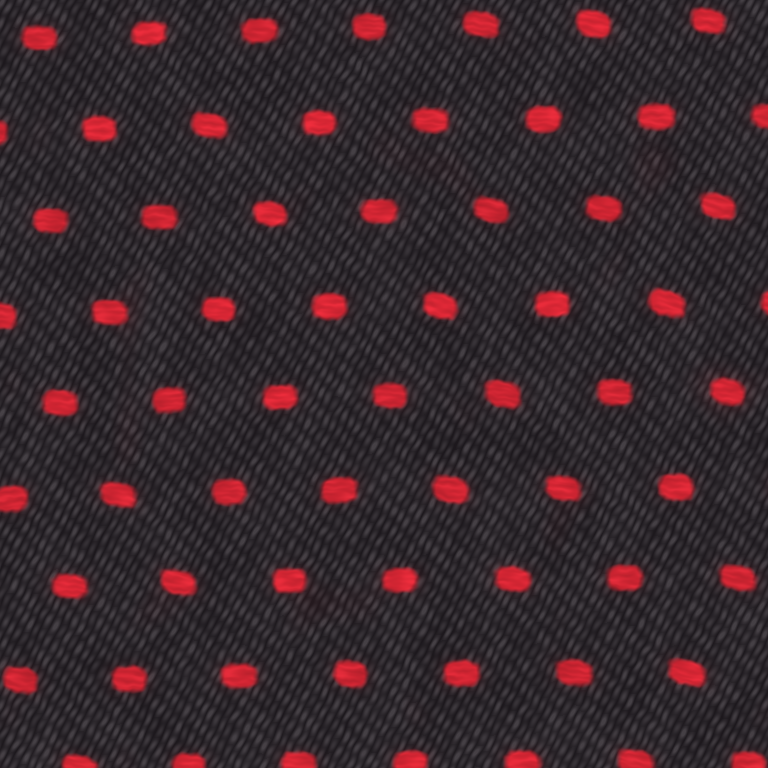
Reproduce this pattern procedurally as a Shadertoy shader.

```glsl
// Dark twill cloth with staggered rows of small red embroidered dashes.
// A gently bent lattice places the dashes; slanted cells form the weave,
// and hashes plus gradient noise vary the thread, shapes and stray red fuzz.

#define DOT_PITCH   vec2(0.1449, 0.1199)
#define DOT_ORIGIN  vec2(0.4818, 0.9648)
#define DOT_HALF    vec2(0.0226, 0.0163)
#define ROW_DRIFT   0.0066
#define ODD_DROP    0.0035
#define EDGE_SOFT   0.0042
#define YARN_PITCH  vec2(0.0112, 0.0200)
#define YARN_LEAN   0.48
#define CLOTH_DARK  vec3(0.112, 0.096, 0.114)
#define CLOTH_LIGHT vec3(0.272, 0.252, 0.272)
#define DOT_RED     vec3(0.825, 0.145, 0.198)

float hash(vec2 p) {
    vec3 q = fract(vec3(p.xyx) * 0.1031);
    q += dot(q, q.yzx + 33.33);
    return fract((q.x + q.y) * q.z);
}

vec2 gradient(vec2 cell) {
    float angle = 6.2832 * hash(cell + 71.0);
    return vec2(cos(angle), sin(angle));
}

// Gradient noise, roughly -0.7 to 0.7
float noise(vec2 p) {
    vec2 i = floor(p), f = p - i;
    vec2 w = f * f * f * (f * (f * 6.0 - 15.0) + 10.0);
    vec2 e = vec2(1.0, 0.0);
    float low = mix(dot(gradient(i), f), dot(gradient(i + e), f - e), w.x);
    float high = mix(dot(gradient(i + e.yx), f - e.yx),
                     dot(gradient(i + e.xx), f - e.xx), w.x);
    return mix(low, high, w.y);
}

// Short leaning yarns, each column stepped against the last
vec3 cloth(vec2 p) {
    vec2 q = p + 0.0028 * vec2(noise(p * 42.0), noise(p * 42.0 + 19.0));
    q.x -= YARN_LEAN * q.y;
    vec2 cell = q / YARN_PITCH;
    cell.y += 0.38 * floor(cell.x);
    vec2 bump = 0.5 - 0.5 * cos(6.2832 * cell);
    float yarn = pow(bump.x * (0.2 + 0.8 * bump.y), 0.65);
    yarn *= 0.6 + 0.55 * hash(floor(cell) + 200.0);
    float wear = 0.13 * noise(p * 13.0) + 0.16 * noise(p * 70.0);
    return mix(CLOTH_DARK, CLOTH_LIGHT, clamp(yarn + wear + 0.03, 0.0, 1.0));
}

// Offset from the nearest dash centre; id receives its column and row
vec2 dashOffset(vec2 p, out vec2 id) {
    float dx = p.x - 0.5;
    float slope = 0.008 + 0.016 * p.y;
    float drop = DOT_ORIGIN.y + slope * dx - 0.016 * dx * dx - p.y;
    float row = round(drop / DOT_PITCH.y);
    float odd = mod(row, 2.0);
    float along = p.x - DOT_ORIGIN.x;
    along -= 0.025 * along * along + row * ROW_DRIFT;
    float column = round(along / DOT_PITCH.x - 0.5 * odd);
    id = vec2(column, row) + 40.0;
    return vec2(along - (column + 0.5 * odd) * DOT_PITCH.x,
                row * DOT_PITCH.y + odd * ODD_DROP - drop);
}

void mainImage(out vec4 fragColor, in vec2 fragCoord) {
    vec2 p = fragCoord / iResolution.y;
    vec3 color = cloth(p);

    // Uneven rounded dash with a slight individual shear
    vec2 id;
    vec2 d = dashOffset(p, id);
    d += 0.0024 * (vec2(hash(id), hash(id + 9.0)) - 0.5);
    d.y += d.x * (0.24 * hash(id + 23.0) - 0.04);
    d += 0.0022 * vec2(noise(p * 95.0), noise(p * 95.0 + 37.0));
    vec2 size = DOT_HALF * (0.95 + 0.1 * vec2(hash(id + 51.0), hash(id + 63.0)));
    vec2 r = abs(d) / size;
    float edge = (pow(pow(r.x, 2.8) + pow(r.y, 2.8), 1.0 / 2.8) - 1.0) * size.y;

    // Grey float between dashes and faint stray red fibre
    float bridge = exp(-pow(d.y / 0.007, 2.0));
    color += 0.018 * bridge * (0.5 + noise(p * vec2(20.0, 60.0)));
    float stain = smoothstep(0.3, 0.65, noise(p * vec2(9.0, 7.0) + 5.0));
    float fuzz = 0.11 * exp(-max(edge, 0.0) / 0.005) + 0.05 * stain;
    color = mix(color, DOT_RED, fuzz);

    // Satin stitches run along the dash
    float stitch = noise(vec2(d.x * 38.0, d.y * 165.0) + id * 7.0);
    float sheen = 1.0 + 0.17 * stitch + 0.08 * (hash(id + 81.0) - 0.5);
    vec3 thread = DOT_RED * sheen + 0.035 * max(stitch, 0.0);
    float cover = 1.0 - smoothstep(-EDGE_SOFT, EDGE_SOFT * 0.8, edge);
    fragColor = vec4(mix(color, thread, cover), 1.0);
}
```
